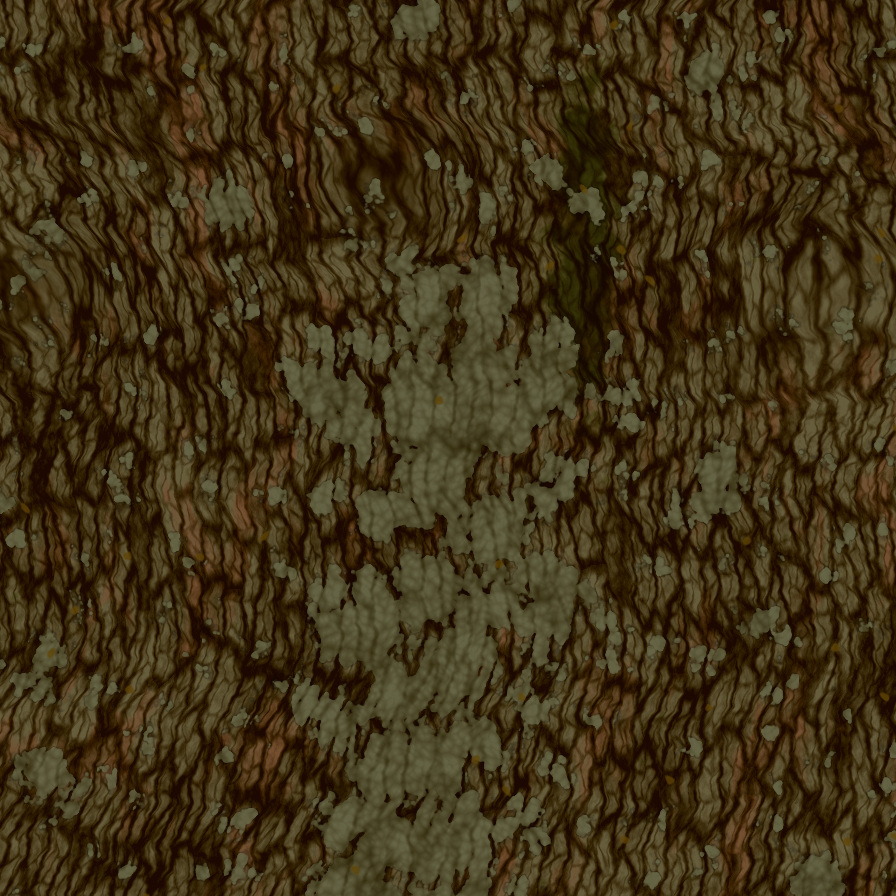
A Shadertoy shader for this texture:

```glsl
// Old tree bark: stretched cellular plates split by dark, leaning cracks,
// with rusty streaks, a mossy cleft, grey-green lichen and yellow specks.
// Cellular noise shapes every layer; layered sines bend the grain.

vec2 hash2(vec2 p) {
    vec3 a = fract(p.xyx * vec3(0.1031, 0.1030, 0.0973));
    a += dot(a, a.yzx + 33.33);
    return fract((a.xx + a.yz) * a.zy);
}

// Cellular noise: nearest distance, second distance, random cell value
vec3 cells(vec2 p) {
    vec2 base = floor(p), f = fract(p);
    vec3 result = vec3(8.0, 8.0, 0.0);
    for (int y = -1; y <= 1; y++)
    for (int x = -1; x <= 1; x++) {
        vec2 offset = vec2(x, y);
        vec2 seed = hash2(base + offset);
        float d = length(offset + seed - f);
        if (d < result.x) result = vec3(d, result.x, fract(seed.x * 7.3 + seed.y * 11.9));
        else result.y = min(result.y, d);
    }
    return result;
}

// Layered cellular distances, averaging about 0.45
float blotch(vec2 p) {
    float sum = 0.0, amp = 0.5;
    for (int i = 0; i < 4; i++) {
        sum += amp * cells(p).x;
        p = mat2(0.8, 0.6, -0.6, 0.8) * p * 2.1 + 17.3;
        amp *= 0.55;
    }
    return sum;
}

// Layered sines that bend a point at ever finer scales
vec2 bend(vec2 p, float freq, float amount) {
    for (int i = 0; i < 4; i++) {
        p += amount * sin(p.yx * freq + vec2(1.7, 4.1) * float(i + 1));
        freq *= 1.9;
        amount *= 0.52;
    }
    return p;
}

float spot(vec2 p, vec2 center, vec2 radius) {
    vec2 d = (p - center) / radius;
    return exp(-dot(d, d));
}

// Pushes the grain aside around a knot
vec2 knot(vec2 p, vec2 center, float radius) {
    return p - 0.55 * (p - center) * spot(p, center, vec2(radius));
}

// Grain coordinates: leaning ridges parted by knots
vec2 grainFlow(vec2 p) {
    vec2 q = knot(p, vec2(0.42, 0.80), 0.09);
    q = knot(q, vec2(0.93, 0.68), 0.12);
    q = knot(q, vec2(0.03, 0.67), 0.10);
    q.x -= 0.045 * (1.2 - p.x) * sin(5.5 * (p.y - 0.15));
    return bend(q, 13.0, 0.009);
}

// Dark brown to pale grey tan
vec3 barkRamp(float tone) {
    vec3 darkBrown = vec3(0.11, 0.03, -0.10);
    vec3 paleTan = vec3(0.40, 0.365, 0.24);
    return max(mix(darkBrown, paleTan, tone), 0.0);
}

float lichenCover(vec2 p, float rough) {
    float axis = 0.44 + 0.14 * p.y;
    float column = exp(-pow((p.x - axis) / 0.13, 2.0)) * smoothstep(0.88, 0.60, p.y);
    vec3 clump = cells(bend(p, 31.0, 0.008) * 6.5 + 3.0);
    float scattered = smoothstep(0.42, 0.08, clump.x) * step(0.58, clump.z);
    return 0.62 * column + 0.52 * scattered + 1.9 * (0.45 - rough);
}

void mainImage(out vec4 fragColor, in vec2 fragCoord) {
    vec2 uv = fragCoord / iResolution.xy;
    vec2 flow = grainFlow(uv);
    vec2 ragged = bend(flow, 95.0, 0.0022);

    // Plates, finer splits and grain
    vec3 plate = cells(ragged * vec2(46.0, 12.0));
    vec3 flake = cells(ragged * vec2(88.0, 33.0) + 9.0);
    float grain = blotch(ragged * vec2(115.0, 58.0));
    float ridge = smoothstep(0.02, 0.34, plate.y - plate.x);
    float split = smoothstep(0.0, 0.30, flake.y - flake.x);
    float broad = blotch(uv * 5.0 + 21.0);

    float tone = 0.08 + 0.74 * ridge * (0.48 + 0.52 * split);
    tone += 0.22 * (plate.z - 0.5) + 0.16 * (flake.z - 0.5);
    tone += 0.75 * (0.45 - grain) + 0.5 * (broad - 0.45);

    // Shadowed knots and the mossy cleft
    float moss = spot(uv, vec2(0.65, 0.73), vec2(0.035, 0.18));
    moss = smoothstep(0.25, 0.65, moss + 1.2 * (0.45 - blotch(uv * 18.0)));
    float shade = spot(uv, vec2(0.43, 0.79), vec2(0.05))
                + 0.6 * spot(uv, vec2(0.02, 0.68), vec2(0.07, 0.05))
                + 0.6 * spot(uv, vec2(0.84, 0.61), vec2(0.08, 0.05));
    tone *= (1.0 - 0.5 * moss) * (1.0 - 0.45 * min(shade, 1.0));
    tone = clamp(tone, 0.0, 1.0);
    vec3 color = barkRamp(tone);

    // Rusty inner bark
    float rust = smoothstep(0.46, 0.62, blotch(flow * vec2(17.0, 6.0) + 5.0));
    rust *= 0.35 + 0.65 * flake.z;
    color += rust * tone * vec3(0.055, -0.055, -0.05);
    color = mix(color, color * vec3(0.78, 0.95, 0.35), moss);

    // Crusty lichen, broken by the deeper cracks
    float rough = blotch(uv * 15.0);
    float cover = lichenCover(uv, rough) - 0.16 * (1.0 - ridge) - 0.25 * moss;
    float lichen = smoothstep(0.32, 0.40, cover);
    float crust = 1.08 - 0.38 * cells(bend(uv, 70.0, 0.003) * 105.0).x;
    crust -= 0.24 * (1.0 - ridge) + 0.7 * (rough - 0.40);
    vec3 lichenColor = barkRamp(clamp(crust, 0.15, 1.08)) + vec3(-0.025, 0.005, 0.01);
    color *= 1.0 - 0.25 * smoothstep(0.22, 0.34, cover) * (1.0 - lichen);
    color = mix(color, lichenColor, lichen * 0.93);

    // Small yellow growths
    vec3 speck = cells(bend(uv, 80.0, 0.003) * 38.0 + 40.0);
    float yellow = smoothstep(0.23, 0.12, speck.x) * step(0.975, speck.z);
    color = mix(color, vec3(0.38, 0.27, 0.02), 0.75 * yellow);

    fragColor = vec4(max(color, 0.0), 1.0);
}
```
